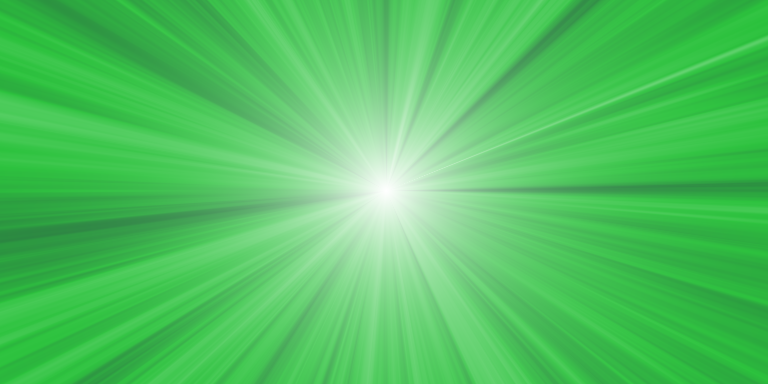
A WebGL 2 fragment shader for this background:

```glsl
#version 300 es
precision highp float;
// A green burst of light: streaks fan out from a white glow near the centre.
// Broad beams are soft bumps over the angle; fine streaks are periodic
// angular noise in several octaves, faded where they get thinner than a pixel.

#define CENTER vec2(0.503, 0.503)
#define GLOW_RADIUS 0.30
#define GLOW_FALLOFF 1.1
#define STREAK_OCTAVES 5
#define STREAK_STRENGTH 0.30
#define BASE_GREEN vec3(0.155, 0.755, 0.225)
#define SHADOW_GREEN vec3(0.16, 0.48, 0.25)
#define PALE_GREEN vec3(0.50, 0.86, 0.54)

uniform vec2 u_resolution;
out vec4 outColor;

const float TAU = 6.2831853;
const int BEAM_COUNT = 16;

// Broad beams: angle and half width in degrees, strength (negative is dark).
const vec3 BEAMS[BEAM_COUNT] = vec3[](
    vec3(0.5, 1.7, -0.75), vec3(9.0, 3.0, 0.30), vec3(16.5, 2.8, -0.35),
    vec3(21.8, 0.4, 0.65), vec3(43.0, 3.0, -0.50), vec3(69.0, 2.2, -0.60),
    vec3(77.0, 2.5, 0.35), vec3(90.0, 1.3, -0.55), vec3(134.0, 5.0, -0.25),
    vec3(151.0, 1.6, -0.60), vec3(189.0, 4.5, -0.65), vec3(200.0, 4.0, 0.40),
    vec3(213.0, 1.7, -0.55), vec3(262.0, 8.0, 0.25), vec3(293.5, 1.0, -0.50),
    vec3(319.0, 4.5, -0.35));

float hash(vec2 p) {
    vec3 q = fract(vec3(p.xyx) * 0.1031);
    q += dot(q, q.yzx + 33.33);
    return fract((q.x + q.y) * q.z);
}

// Value noise around the circle: turn runs from 0 to 1 and wraps.
float angularNoise(float turn, float cells, float seed) {
    float x = turn * cells;
    float cell = floor(x);
    float left = hash(vec2(mod(cell, cells), seed));
    float right = hash(vec2(mod(cell + 1.0, cells), seed));
    return mix(left, right, smoothstep(0.0, 1.0, x - cell));
}

float broadBeams(float turn) {
    float shade = 0.0;
    for (int i = 0; i < BEAM_COUNT; i++) {
        vec3 beam = BEAMS[i];
        float offset = mod(turn * 360.0 - beam.x + 180.0, 360.0) - 180.0;
        offset /= beam.y;
        shade += beam.z * exp(-offset * offset);
    }
    return shade;
}

float fineStreaks(float turn, float radius) {
    float shade = 0.0;
    float cells = 44.0;
    float amplitude = STREAK_STRENGTH;
    for (int i = 0; i < STREAK_OCTAVES; i++) {
        float cellPixels = TAU * radius * u_resolution.y / cells;
        float visible = smoothstep(0.8, 2.5, cellPixels);
        float seed = 17.0 + 9.0 * float(i);
        float streak = 2.0 * angularNoise(turn, cells, seed) - 1.0;
        // Each streak swells or weakens on its way outward.
        float drift = angularNoise(turn, cells, seed + 4.0);
        float swell = 0.75 + 0.4 * sin(radius * 5.0 + drift * TAU);
        shade += amplitude * visible * streak * swell;
        cells = floor(cells * 2.05);
        amplitude *= 0.83;
    }
    return shade;
}

void main() {
    vec2 p = (gl_FragCoord.xy - CENTER * u_resolution) / u_resolution.y;
    float radius = length(p);
    float turn = fract(atan(p.y, p.x) / TAU + 1.0);

    // Dark and pale rays over the green ground
    float shade = broadBeams(turn) + fineStreaks(turn, radius);
    vec3 color = mix(BASE_GREEN, SHADOW_GREEN, clamp(-shade, 0.0, 1.0));
    color = mix(color, PALE_GREEN, clamp(shade * 0.75, 0.0, 1.0));

    // White glow, reaching a little further along the pale rays
    float reach = GLOW_RADIUS * (1.0 + 0.15 * clamp(shade, -1.0, 1.0));
    float glow = exp(-pow(radius / reach, GLOW_FALLOFF));
    color = mix(color, vec3(1.0), glow);

    outColor = vec4(color, 1.0);
}
```
